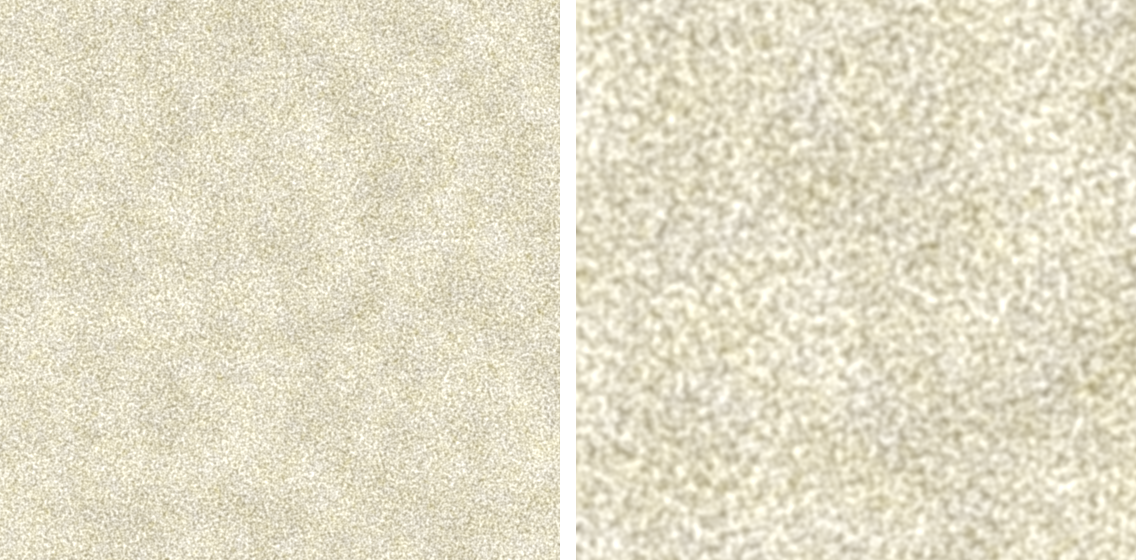
Left: the whole. Right: its middle third, enlarged.
This texture is drawn by a three.js fragment shader. Its source:

```glsl
varying vec2 vUv;

const vec3 CREAM = vec3(0.893, 0.869, 0.780);
const vec3 LIGHT_AXIS = vec3(1.0, 1.04, 1.13);
const vec3 OCHRE_SHIFT = vec3(-0.01, -0.02, -0.10);

// Random unit gradient for a lattice corner
vec2 cornerGradient(vec2 cell, float seed) {
  vec3 p = fract(vec3(cell.xyx + seed) * vec3(0.1031, 0.1030, 0.0973));
  p += dot(p, p.yzx + 33.33);
  float angle = 6.28318 * fract((p.x + p.y) * p.z);
  return vec2(cos(angle), sin(angle));
}

// Gradient noise, centred on zero
float gradientNoise(vec2 p, float seed) {
  vec2 cell = floor(p);
  vec2 f = p - cell;
  vec2 blend = f * f * f * (f * (f * 6.0 - 15.0) + 10.0);
  vec2 right = vec2(1.0, 0.0);
  vec2 up = vec2(0.0, 1.0);
  float a = dot(cornerGradient(cell, seed), f);
  float b = dot(cornerGradient(cell + right, seed), f - right);
  float c = dot(cornerGradient(cell + up, seed), f - up);
  float d = dot(cornerGradient(cell + 1.0, seed), f - 1.0);
  return mix(mix(a, b, blend.x), mix(c, d, blend.x), blend.y);
}

vec2 rotate(vec2 p, float angle) {
  float c = cos(angle);
  float s = sin(angle);
  return vec2(c * p.x - s * p.y, s * p.x + c * p.y);
}

// Fine sandy grain from two turned layers
float sandGrain(vec2 uv, float frequency) {
  float coarse = gradientNoise(rotate(uv, 0.5) * frequency, 11.0);
  float fine = gradientNoise(rotate(uv, -0.3) * frequency * 1.5, 47.0);
  return 0.20 * coarse + 0.16 * fine;
}

// Faint short threads along both axes
float weave(vec2 uv, float across, float along) {
  float upright = gradientNoise(uv * vec2(across, along), 73.0);
  float level = gradientNoise(uv * vec2(along, across), 95.0);
  return upright + level;
}

// Soft patches, halving in strength as they shrink
float patches(vec2 uv, float frequency, float seed) {
  float sum = 0.0;
  float strength = 1.0;
  for (int i = 0; i < 3; i++) {
    sum += strength * gradientNoise(uv * frequency, seed + float(i) * 19.0);
    uv = rotate(uv, 0.7);
    frequency *= 2.3;
    strength *= 0.6;
  }
  return sum;
}

void main() {
  // Light and dark
  float shade = sandGrain(vUv, 150.0);
  shade += 0.05 * weave(vUv, 110.0, 38.0);
  shade += 0.06 * patches(vUv, 8.0, 131.0);

  // Warm tint and scattered ochre flecks
  float tint = 0.5 * patches(vUv, 22.0, 211.0);
  float fleck = smoothstep(0.30, 0.62, gradientNoise(rotate(vUv, 0.9) * 46.0, 307.0));
  shade -= 0.045 * fleck;

  vec3 color = CREAM + shade * LIGHT_AXIS + (tint + 0.5 * fleck) * OCHRE_SHIFT;
  gl_FragColor = vec4(clamp(color, 0.0, 1.0), 1.0);
}
```
